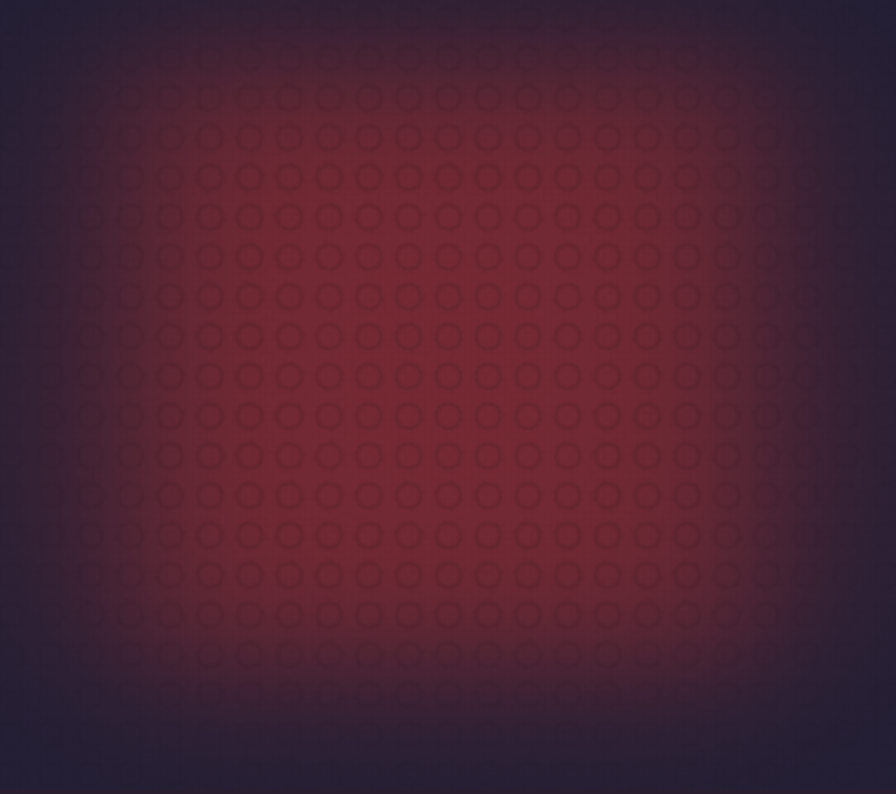
Write a Shadertoy shader that draws this background.

```glsl
// A deep red glow with blurred edges on dark navy, embossed with a faint grid
// of rings. The glow is a product of soft edge ramps plus a wide halo; rings
// come from repeated cells, and a diagonal weave with gradient noise adds cloth.

// All lengths are fractions of the canvas width
const vec3  NAVY       = vec3(0.135, 0.120, 0.205);
const vec3  CRIMSON    = vec3(0.457, 0.162, 0.198);
const vec3  FOOT_TINT  = vec3(0.165, 0.115, 0.175);

const vec2  GLOW_MIN   = vec2(0.140, 0.146);
const vec2  GLOW_MAX   = vec2(0.848, 0.812);
const vec2  GLOW_BLUR  = vec2(0.058, 0.047);
const vec2  HALO_POS   = vec2(0.48, 0.42);
const vec2  HALO_SIZE  = vec2(0.75, 0.24);
const float HALO_LEVEL = 0.13;

const float RING_PITCH  = 0.0444;
const vec2  RING_ORIGIN = vec2(0.5005, 0.4661);
const float RING_RADIUS = 0.31;   // in cells
const float RING_WIDTH  = 0.065;  // in cells
const float RING_DEPTH  = 0.095;
const float RING_WOBBLE = 0.025;

const float WEAVE_COUNT = 3.0;    // threads per cell, each diagonal
const float WEAVE_DEPTH = 0.012;
const float GRAIN_SCALE = 6.0;    // noise cells per ring cell
const float GRAIN_DEPTH = 0.022;
const float FOOT_HEIGHT = 0.005;
const float TAU = 6.2831853;

// Pseudo-random unit vector for a lattice point
vec2 randomGradient(vec2 cell) {
    vec3 p = fract(vec3(cell.xyx) * vec3(0.1031, 0.1030, 0.0973));
    p += dot(p, p.yzx + 33.33);
    float angle = TAU * fract((p.x + p.y) * p.z);
    return vec2(cos(angle), sin(angle));
}

float gradientNoise(vec2 p) {
    vec2 i = floor(p);
    vec2 f = fract(p);
    vec2 blend = f * f * f * (f * (f * 6.0 - 15.0) + 10.0);
    float a = dot(randomGradient(i), f);
    float b = dot(randomGradient(i + vec2(1, 0)), f - vec2(1, 0));
    float c = dot(randomGradient(i + vec2(0, 1)), f - vec2(0, 1));
    float d = dot(randomGradient(i + vec2(1, 1)), f - vec2(1, 1));
    return mix(mix(a, b, blend.x), mix(c, d, blend.x), blend.y);
}

// Logistic ramp, 0.5 at the edge
vec2 softEdge(vec2 distanceInside) {
    return 1.0 / (1.0 + exp(-distanceInside / GLOW_BLUR));
}

float glowAmount(vec2 p) {
    vec2 ramps = softEdge(p - GLOW_MIN) * softEdge(GLOW_MAX - p);
    float core = ramps.x * ramps.y;
    vec2 h = (p - HALO_POS) / HALO_SIZE;
    float halo = HALO_LEVEL * exp(-dot(h, h));
    return core + halo * (1.0 - core);
}

// Soft ring in each cell, with a slightly uneven outline
float ringAmount(vec2 grid, float grain) {
    vec2 local = fract(grid + 0.5) - 0.5;
    float d = length(local) - RING_RADIUS + RING_WOBBLE * grain;
    return exp(-d * d / (RING_WIDTH * RING_WIDTH));
}

float weaveAmount(vec2 grid) {
    vec2 threads = vec2(grid.x + grid.y, grid.x - grid.y) * WEAVE_COUNT * TAU;
    return cos(threads.x) * cos(threads.y);
}

void mainImage(out vec4 fragColor, in vec2 fragCoord) {
    vec2 p = fragCoord / iResolution.x;
    vec2 grid = (p - RING_ORIGIN) / RING_PITCH;

    // Background glow
    float glow = glowAmount(p);
    vec3 color = mix(NAVY, CRIMSON, glow);

    // Cloth relief, fading with the light
    float grain = gradientNoise(grid * GRAIN_SCALE);
    float relief = -RING_DEPTH * ringAmount(grid, grain) * mix(0.2, 1.0, glow);
    relief += WEAVE_DEPTH * weaveAmount(grid) + GRAIN_DEPTH * grain;
    color *= 1.0 + relief;

    // Thin tinted strip along the foot
    float pixel = 1.0 / iResolution.x;
    float foot = 1.0 - smoothstep(FOOT_HEIGHT - pixel, FOOT_HEIGHT + pixel, p.y);
    color = mix(color, FOOT_TINT, 0.7 * foot);

    fragColor = vec4(color, 1.0);
}
```
